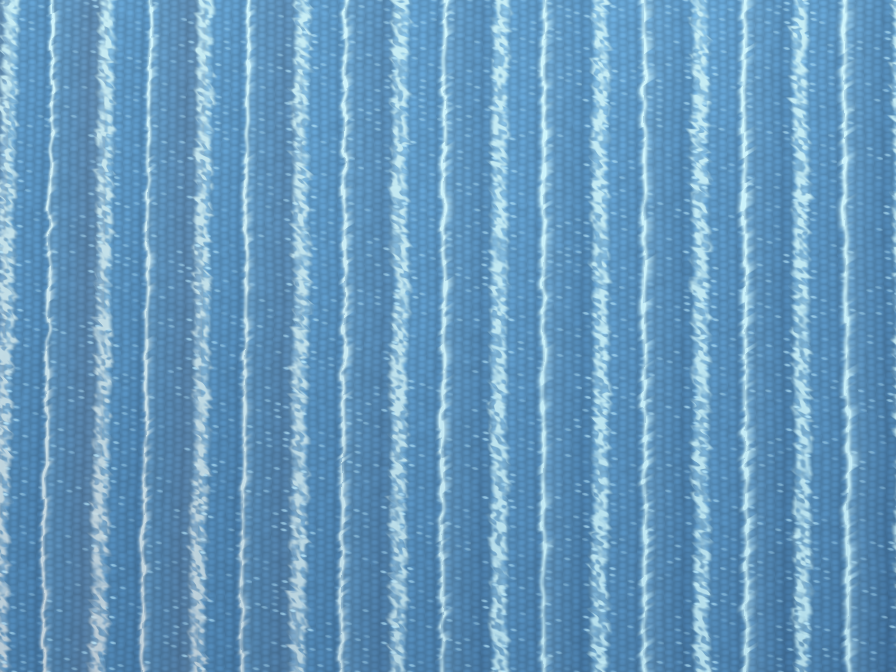
This texture is drawn by a WebGL 1 fragment shader. Its source:

```glsl
precision highp float;
// Shiny blue knitted fabric in nine upright pleats, with frayed bright ridges.
uniform vec2 u_resolution;

float hash(vec2 p) {
  vec3 q = fract(p.xyx * 0.1031);
  q += dot(q, q.yzx + 33.33);
  return fract((q.x + q.y) * q.z);
}

float noise(vec2 p) {
  vec2 i = floor(p), f = fract(p);
  f = f * f * (3.0 - 2.0 * f);
  return mix(mix(hash(i), hash(i + vec2(1.0, 0.0)), f.x),
             mix(hash(i + vec2(0.0, 1.0)), hash(i + 1.0), f.x), f.y);
}

// Pleat coordinate: whole numbers lie on the broad ridges, which fan slightly.
float pleatCoord(vec2 uv) {
  float start = mix(-0.001, 0.012, uv.y);
  float pitch = mix(0.1125, 0.1103, uv.y);
  float bow = 0.005 * sin(3.1416 * uv.x);
  return (uv.x + bow - start) / pitch;
}

// Broad ridge: a band of short threads with a ragged outline.
float broadRidge(float u, float y) {
  float id = floor(u + 0.5) + 20.0;
  float d = u + 20.0 - id;
  float row = y * 150.0 + d * 9.0;
  d += 0.055 * (noise(vec2(id * 7.3, row)) - 0.5);
  d += 0.03 * (noise(vec2(id * 3.7, y * 14.0)) - 0.5);
  float width = 0.045 + 0.055 * noise(vec2(id * 5.1 + 40.0, row));
  float band = 1.0 - smoothstep(width - 0.035, width + 0.035, abs(d));
  float thread = noise(vec2(d * 22.0 + id * 17.0, row * 1.15));
  return band * mix(0.3, 1.1, smoothstep(0.2, 0.75, thread));
}

// Thin ridge: a wavering core with spurs that grow toward the right.
float thinRidge(float u, float y, float x) {
  float id = floor(u + 0.06) + 50.0;
  float d = u - 0.44 + 50.0 - id;
  float row = y * 130.0 - d * 12.0;
  d += 0.04 * (noise(vec2(id * 4.3, y * 45.0)) - 0.5);
  float core = exp(-d * d / mix(0.00035, 0.0008, x));
  core *= 0.6 + 0.5 * noise(vec2(id * 9.1, y * 90.0));
  float spurNoise = noise(vec2(id * 6.7 + step(0.0, d) * 31.0, row));
  float reach = mix(0.07, 0.12, x) * (d > 0.0 ? 1.25 : 0.8);
  float spur = smoothstep(0.4, 0.9, spurNoise) * (1.0 - smoothstep(0.0, reach, abs(d)));
  return min(core + 0.75 * spur, 1.1);
}

// Small bright dashes at random places on the stitch grid.
float glints(vec2 s) {
  vec2 cell = floor(s);
  vec2 f = fract(s) - 0.5;
  f.x += 0.3 * (hash(cell + 11.0) - 0.5);
  f.y += 0.25 * f.x;
  float dash = 1.0 - smoothstep(0.12, 0.5, length(f * vec2(1.0, 1.6)));
  return dash * smoothstep(0.72, 1.0, hash(cell + 71.0));
}

void main() {
  vec2 uv = gl_FragCoord.xy / u_resolution;
  float u = pleatCoord(uv);
  u += 0.025 * (noise(vec2(uv.x * 9.0, uv.y * 9.0)) - 0.5);
  float t = fract(u);
  float fromBroad = abs(fract(u + 0.5) - 0.5);
  float afterThin = fract(u - 0.44);

  // Cloth: lighter at the top centre, dark in the lower folds.
  float light = 0.22 + 0.52 * uv.y + 0.13 * sin(3.1416 * uv.x);
  light += 0.15 * (noise(uv * vec2(4.0, 3.0) + 5.0) - 0.5);
  light += 0.16 * smoothstep(0.0, 0.2, t) * (1.0 - smoothstep(0.25, 0.44, t)) - 0.05;
  light += mix(0.15, 0.32, uv.x) * exp(-afterThin * 6.5);
  light -= 0.15 * smoothstep(0.72, 0.86, t) * (1.0 - smoothstep(0.9, 1.0, t));
  vec3 color = mix(vec3(0.22, 0.40, 0.57), vec3(0.40, 0.64, 0.82), clamp(light, 0.0, 1.3));

  // Greyish haze on the left pleats and beside each thin ridge.
  float leftSide = 1.0 - smoothstep(0.1, 0.65, uv.x);
  float dull = leftSide * smoothstep(0.45, 0.95, t) * 0.4;
  color = mix(color, vec3(0.43, 0.53, 0.64), dull);
  color = mix(color, vec3(0.54, 0.69, 0.78), 0.3 * exp(-afterThin * 7.0));

  // Knit: staggered columns of small stitches.
  vec2 stitch = vec2(u * 11.0 + 40.0, uv.y * 104.0);
  stitch.y += 0.5 * mod(floor(stitch.x), 2.0);
  vec2 loopPos = fract(stitch) - 0.5;
  float knit = 1.0 - smoothstep(0.1, 0.6, length(loopPos * vec2(1.1, 0.9)));
  color *= 0.93 + 0.12 * knit + 0.07 * (noise(stitch * 1.4) - 0.5);
  float glintArea = 0.35 + 0.4 * smoothstep(0.3, 0.05, fromBroad) + 0.25 * exp(-afterThin * 5.0);
  color = mix(color, vec3(0.68, 0.86, 0.94), glintArea * glints(stitch));

  // Soft sheen around the ridges, then their bright threads.
  color += vec3(0.07, 0.09, 0.09) * exp(-fromBroad * fromBroad * 90.0);
  vec3 silver = mix(vec3(0.78, 0.93, 0.96), vec3(0.80, 0.84, 0.86), leftSide * (1.0 - uv.y));
  float broad = broadRidge(u, uv.y) * (0.76 + 0.15 * uv.y);
  float thin = thinRidge(u, uv.y, uv.x) * (0.78 + 0.16 * uv.y);
  color = mix(color, silver, clamp(broad, 0.0, 1.0));
  color = mix(color, silver + 0.03, clamp(thin, 0.0, 1.0));

  gl_FragColor = vec4(clamp(color, 0.0, 1.0), 1.0);
}
```
